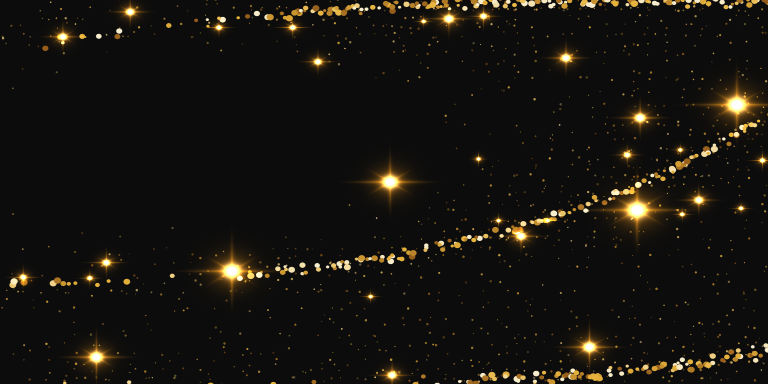
A WebGL 2 fragment shader for this background:

```glsl
#version 300 es
precision highp float;
// Golden star sparkles and curved trails of glitter on a near-black background.

uniform vec2 u_resolution;
out vec4 fragColor;

const vec3 NIGHT = vec3(0.047, 0.047, 0.047);
const vec3 BRONZE = vec3(0.58, 0.36, 0.10);
const vec3 GOLD = vec3(0.90, 0.70, 0.24);
const vec3 CREAM = vec3(0.97, 0.93, 0.80);
const vec3 AMBER = vec3(1.0, 0.61, 0.06);

// Principal stars: centre in canvas heights, then size.
const vec3 STARS[16] = vec3[16](
    vec3(1.659, 0.453, 1.00), vec3(1.919, 0.727, 0.95),
    vec3(0.604, 0.294, 0.92), vec3(1.016, 0.526, 0.80),
    vec3(0.251, 0.070, 0.65), vec3(1.535, 0.096, 0.62),
    vec3(1.667, 0.693, 0.52), vec3(1.357, 0.385, 0.46),
    vec3(1.169, 0.951, 0.48), vec3(1.474, 0.849, 0.46),
    vec3(0.164, 0.904, 0.42), vec3(0.339, 0.969, 0.42),
    vec3(0.828, 0.839, 0.36), vec3(1.820, 0.479, 0.42),
    vec3(0.277, 0.316, 0.38), vec3(1.021, 0.023, 0.42));

float hash(vec2 cell, float seed) {
    vec3 q = fract(vec3(cell, seed) * vec3(0.1031, 0.1130, 0.0973) + 0.37);
    q += dot(q, q.yzx + 33.33);
    return fract((q.x + q.y) * q.z);
}

float disc(vec2 d, float radius, float pixel) {
    return 1.0 - smoothstep(radius - 0.6 * pixel, radius + 0.6 * pixel, length(d));
}

vec3 glitterColor(float pick) {
    vec3 warm = mix(BRONZE, GOLD, smoothstep(0.0, 0.5, pick));
    return mix(warm, CREAM, smoothstep(0.5, 0.85, pick));
}

// Heights of the upper, middle and lower trails.
float trailHeight(int trail, float x) {
    if (trail == 0) return 0.996 - 0.13 * pow(max(1.0 - x / 1.5, 0.0), 2.0);
    if (trail == 1) return 0.26 + 0.0567 * x * x + 0.0133 * x * x * x * x;
    return 0.085 * pow(max(x - 0.9, 0.0) / 1.1, 2.2);
}

// Overlapping round flakes; the trail grows dense between the two x values of ramp.
vec3 addTrail(vec3 color, vec2 p, int trail, vec2 ramp, float sparse, float spread, float pixel) {
    const float STEP = 0.02;
    float column = floor(p.x / STEP);
    for (int i = -1; i <= 1; i++) {
        for (int k = 0; k < 3; k++) {
            vec2 id = vec2(column + float(i) + 50.0, float(k + 7 * trail));
            float x = (column + float(i) + hash(id, 1.0)) * STEP;
            float keep = mix(sparse, 0.8, smoothstep(ramp.x, ramp.y, x));
            float offset = hash(id, 2.0) + hash(id, 3.0) - 1.0;
            vec2 centre = vec2(x, trailHeight(trail, x) + offset * spread);
            float radius = mix(0.0035, 0.0082, hash(id, 4.0));
            float cover = disc((p - centre) * vec2(0.88, 1.0), radius, pixel);
            cover *= step(hash(id, 5.0), keep);
            color = mix(color, glitterColor(hash(id, 6.0)), cover);
        }
    }
    return color;
}

// Share of scattered specks: empty at centre left, richer beside the trails.
float richness(vec2 p) {
    float open = smoothstep(0.75, 1.25, length((p - vec2(0.48, 0.62)) / vec2(0.78, 0.27)));
    float nearest = min(abs(p.y - trailHeight(0, p.x)), abs(p.y - trailHeight(1, p.x)));
    nearest = min(nearest, abs(p.y - trailHeight(2, p.x)));
    return open * (0.22 + 0.55 * exp(-nearest / 0.07)) * mix(0.55, 1.0, smoothstep(0.5, 1.3, p.x));
}

vec3 addDust(vec3 color, vec2 p, float size, float seed, float pixel) {
    vec2 cell = floor(p / size);
    vec2 centre = (cell + 0.2 + 0.6 * vec2(hash(cell, seed), hash(cell, seed + 1.0))) * size;
    float radius = mix(0.0012, 0.0032, hash(cell, seed + 2.0));
    float cover = disc(p - centre, radius, pixel) * step(hash(cell, seed + 3.0), richness(centre));
    float strength = mix(0.3, 0.85, hash(cell, seed + 4.0));
    return mix(color, glitterColor(0.7 * hash(cell, seed + 5.0)), cover * strength);
}

// A tapering streak along the x axis.
float ray(vec2 d, float reach, float width) {
    float taper = max(1.0 - abs(d.x) / reach, 0.0);
    return taper * taper * exp(-abs(d.y) / (width * (taper + 0.15)));
}

vec3 starLight(vec2 offset, float size) {
    vec2 d = offset / size;
    vec2 m = abs(d);
    vec2 slant = vec2(0.87, 0.5);
    vec2 diagonal = vec2(dot(m, slant), m.y * slant.x - m.x * slant.y);
    float rays = ray(d, 0.2, 0.005) + 0.9 * ray(d.yx, 0.145, 0.005);
    rays += 0.75 * ray(diagonal, 0.10, 0.005);
    float r = length(d * vec2(0.85, 1.0));
    float halo = 1.1 * exp(-r / 0.018) + 0.12 * exp(-r * r / 0.003);
    float core = 1.6 * exp(-r * r / 0.00028);
    return AMBER * (0.85 * rays + halo) + CREAM * core;
}

// At most one small sparkle in each wide cell.
vec3 smallSparkle(vec2 p) {
    const float SIZE = 0.17;
    vec2 cell = floor(p / SIZE);
    vec2 centre = (cell + 0.3 + 0.4 * vec2(hash(cell, 31.0), hash(cell, 32.0))) * SIZE;
    float keep = step(hash(cell, 33.0), 0.75 * richness(centre));
    return keep * starLight(p - centre, mix(0.18, 0.34, hash(cell, 34.0)));
}

void main() {
    vec2 p = gl_FragCoord.xy / u_resolution.y;
    float pixel = 1.0 / u_resolution.y;
    vec3 color = addDust(NIGHT, p, 0.023, 11.0, pixel);
    color = addDust(color, p + 3.0 * pixel * 0.0, 0.037, 21.0, pixel);
    color = addTrail(color, p, 0, vec2(0.55, 0.75), 0.16, 0.016, pixel);
    color = addTrail(color, p, 1, vec2(0.58, 0.95), 0.12, 0.015, pixel);
    color = addTrail(color, p, 2, vec2(1.0, 1.45), 0.05, 0.02, pixel);
    color += smallSparkle(p);
    for (int i = 0; i < 16; i++) color += starLight(p - STARS[i].xy, STARS[i].z);
    fragColor = vec4(min(color, 1.0), 1.0);
}
```
